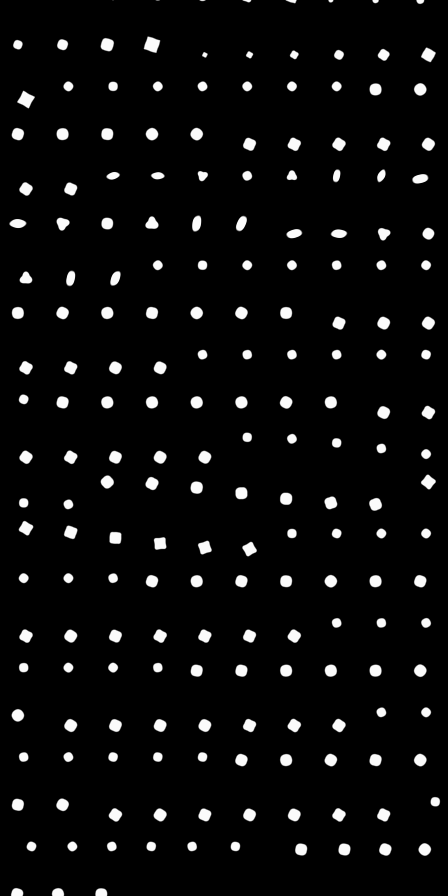
A Shadertoy shader for this pattern:

```glsl
// White dots on black, numbered in reading order over a ten-column grid.
// Every seven dots form one run; three runs (small, round, square) form a set,
// and some sets animate along the run: growing, squashing, dropping or sliding.

const float COLUMNS = 10.0;
const float PITCH = 0.0998;            // cell side, in canvas widths
const float RUN = 7.0;                 // dots per run
const float KINDS = 3.0;               // runs per set

// Per kind, in cells: small, round, square
const vec2 CENTRES[3] = vec2[3](vec2(0.530, -0.068), vec2(0.400, 0.0), vec2(0.582, 0.227));
const vec3 RADII = vec3(0.106, 0.133, 0.128);
const vec3 ROUNDNESS = vec3(1.0, 0.92, 0.62);
const vec3 TILTS = vec3(-0.3, -0.3, -0.5);

// Sets that vary along their runs
const int GROW_SET = 0, SQUASH_SET = 2, DROP_SET = 5, SLIDE_SET = 9;
const vec2 GROW_RANGE = vec2(0.4, 1.12);
const float SQUASH = 1.36;
const float SQUASH_LEAN = 0.22;
const float LOBE = 0.17;
const vec2 DROP = vec2(0.031, -0.25);  // middle, swing
const vec2 SLIDE = vec2(0.501, 0.235);
const float DROP_SPIN = 0.2;

const float WOBBLE = 0.03;
const float EDGE = 0.85;               // half edge width in pixels
const vec3 INK = vec3(0.985);

float hash(float n) {
    return fract(sin(n * 12.9898) * 43758.5453);
}

vec2 rotate(vec2 p, float angle) {
    float c = cos(angle), s = sin(angle);
    return vec2(c * p.x + s * p.y, c * p.y - s * p.x);
}

float roundedSquare(vec2 p, float halfSide, float corner) {
    vec2 q = abs(p) - (halfSide - corner);
    return length(max(q, 0.0)) + min(max(q.x, q.y), 0.0) - corner;
}

// Signed distance, in cells, to dot n; p is relative to its cell, y down
float dotDistance(vec2 p, float n) {
    float stepInRun = mod(n, RUN);
    float run = floor(n / RUN);
    int kind = int(mod(run, KINDS));
    int set = int(floor(run / KINDS));
    float swing = cos(stepInRun * 3.14159265 / (RUN - 1.0));

    vec2 centre = CENTRES[kind];
    float radius = RADII[kind];
    float roundness = ROUNDNESS[kind];
    float tilt = TILTS[kind];
    vec2 stretch = vec2(1.0);
    float lobe = 0.0;

    if (set == GROW_SET) {
        radius *= mix(GROW_RANGE.x, GROW_RANGE.y, stepInRun / (RUN - 1.0));
        roundness -= 0.8 * smoothstep(4.0, 6.0, stepInRun);
    } else if (set == SQUASH_SET) {
        // Flat ellipse, point down, circle, point up, tall ellipse
        float side = stepInRun - 3.0;
        roundness = 1.0;
        tilt = SQUASH_LEAN * ((side < 0.0 ? 1.0 : 4.0) - stepInRun);
        if (abs(side) > 1.5) {
            float s = side < 0.0 ? SQUASH : 1.0 / SQUASH;
            stretch = vec2(1.0 / s, s);
        } else {
            lobe = LOBE * side;
        }
    } else if (set == DROP_SET) {
        centre.y = DROP.x + DROP.y * swing;
        tilt = DROP_SPIN * (stepInRun - 3.5);
        roundness -= 0.12 * float(kind);
    } else if (set == SLIDE_SET) {
        centre.x = SLIDE.x + SLIDE.y * swing;
    }

    vec2 q = rotate((p - centre) * vec2(1.0, -1.0), tilt) * stretch;
    float d = roundedSquare(q, radius, radius * clamp(roundness, 0.1, 1.0));
    float angle = atan(q.y, q.x + 1e-5);
    float bulge = -lobe * sin(3.0 * angle)
                + WOBBLE * sin(4.0 * angle + 6.2832 * hash(n));
    return d - radius * bulge;
}

void mainImage(out vec4 fragColor, in vec2 fragCoord) {
    // Cells counted from the top left, rows centred on their line
    vec2 p = vec2(fragCoord.x, iResolution.y - fragCoord.y) / (iResolution.x * PITCH);
    vec2 cell = vec2(floor(p.x), floor(p.y + 0.5));
    float d = dotDistance(p - cell, cell.y * COLUMNS + cell.x);

    float edge = EDGE / (iResolution.x * PITCH);
    fragColor = vec4(INK * (1.0 - smoothstep(-edge, edge, d)), 1.0);
}
```
